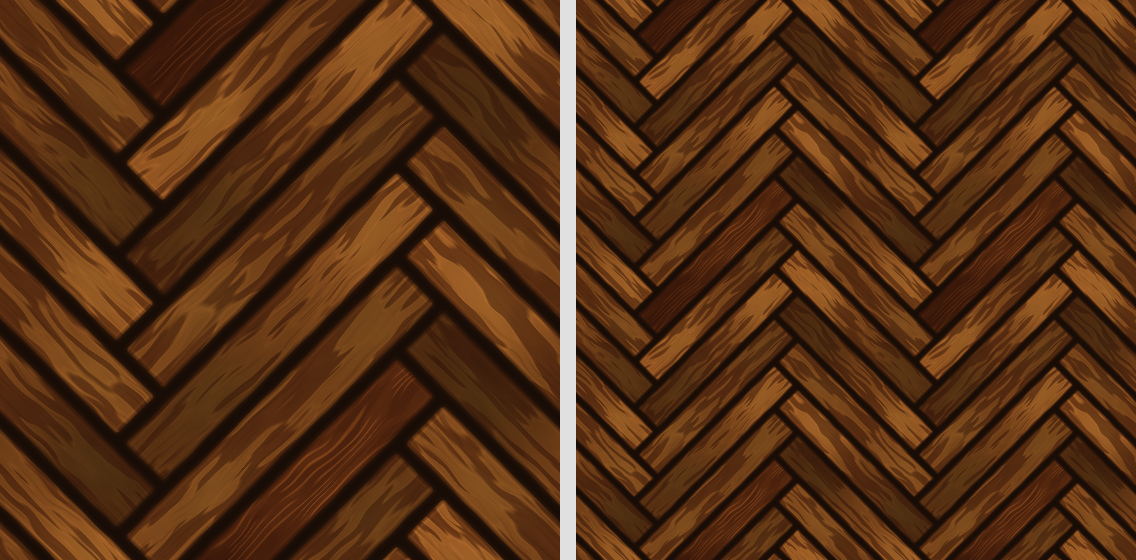
Left, the tile; right, the same tile 2 across and 2 down.
Write a Shadertoy shader that draws this pattern.

```glsl
// Herringbone parquet of hand-painted wooden planks with streaky grain and dark gaps.
#define PLANKS 6.0         // planks per column, also plank length over width
#define GAP 0.095          // half gap, in plank widths
#define CORNER 0.06        // corner radius
#define WOBBLE 0.025       // unevenness of the plank edges
#define BEND 0.16          // sideways drift of the grain
#define STREAKS 11.0       // broad streaks across a plank
#define FINE_LINES 9.0     // thin lines across a plank
#define STREAK_DEPTH 0.44  // darkening by the streaks
#define WOOD_DARK vec3(0.14, 0.07, 0.03)
#define WOOD_LIGHT vec3(0.66, 0.39, 0.16)
#define GAP_COLOR vec3(0.095, 0.05, 0.025)

// Brightness at the left and right end of each plank: rising ones, then falling ones
const vec2 TONES[12] = vec2[12](
    vec2(0.64, 0.50), vec2(0.34, 0.86), vec2(0.82, 0.48),
    vec2(0.20, 0.42), vec2(0.64, 0.60), vec2(0.38, 0.82),
    vec2(0.68, 0.64), vec2(0.30, 0.86), vec2(0.88, 0.30),
    vec2(0.62, 0.70), vec2(0.30, 0.82), vec2(0.88, 0.36));

float hash(vec2 p) {
    vec3 q = fract(p.xyx * 0.1031);
    q += dot(q, q.yzx + 33.33);
    return fract((q.x + q.y) * q.z);
}

float noise(vec2 p) {
    vec2 i = floor(p), f = fract(p);
    f = f * f * (3.0 - 2.0 * f);
    return mix(mix(hash(i), hash(i + vec2(1, 0)), f.x),
               mix(hash(i + vec2(0, 1)), hash(i + vec2(1, 1)), f.x), f.y);
}

float bump(float x, float center, float width) {
    float t = (x - center) / width;
    return exp(-t * t);
}

float roundedBox(vec2 p, vec2 halfSize, float radius) {
    vec2 q = abs(p) - halfSize + radius;
    return length(max(q, 0.0)) + min(max(q.x, q.y), 0.0) - radius;
}

// Finds the plank at a point: xy = along and across it, z = its index
vec3 herringbone(vec2 uv) {
    vec2 p = vec2(uv.x + uv.y, uv.y - uv.x) * PLANKS + vec2(0.5, 0.0);
    vec2 cell = floor(p), f = p - cell;
    float stepAlong = floor(mod(cell.x - cell.y - 4.0 + 0.5, 2.0 * PLANKS));
    if (stepAlong < PLANKS)
        return vec3(stepAlong + f.x, f.y, floor(mod(cell.y + 0.5, PLANKS)));
    return vec3(stepAlong - PLANKS + 1.0 - f.y, f.x,
                PLANKS + floor(mod(cell.x + 0.5, PLANKS)));
}

vec3 woodColor(float v) {
    v = clamp(v, 0.0, 1.15);
    return mix(WOOD_DARK, WOOD_LIGHT, v) - v * (1.0 - v) * vec3(0.0, 0.03, 0.05);
}

vec3 plankColor(vec2 p, int index, float edge) {
    vec2 seed = vec2(17.0, 41.0) * float(index + 1);

    // Bent grain coordinate
    float drift = noise(vec2(p.x * 0.9, p.y * 1.5) + seed) - 0.5;
    float ripple = noise(vec2(p.x * 2.6, p.y * 4.0) + seed + 7.0) - 0.5;
    float y = p.y + BEND * drift + 0.06 * ripple;

    // Pale worn patches near both ends, dense grain in the middle
    float patches = (bump(p.x, 1.5, 0.75) + bump(p.x, 5.0, 0.7)) * bump(y, 0.5, 0.34);
    float middle = bump(p.x, 3.3, 1.0);

    // Tapered streaks with a lighter rim
    float n = 0.68 * noise(vec2(p.x * 1.2, y * STREAKS) + seed + 3.0)
            + 0.32 * noise(vec2(p.x * 2.4, y * STREAKS * 2.1) + seed + 11.0);
    float level = 0.49 + 0.15 * patches - 0.05 * middle;
    float streak = smoothstep(level - 0.05, level + 0.06, n);
    float rim = bump(n, level - 0.07, 0.035);

    // Thin broken lines along the grain
    float contour = y * FINE_LINES + 1.6 * noise(vec2(p.x * 0.8, y * 5.0) + seed + 23.0);
    float line = 1.0 - smoothstep(0.06, 0.2, abs(fract(contour) - 0.5));
    line *= smoothstep(0.3, 0.6, noise(vec2(p.x * 1.7, y * 8.0) + seed + 31.0));

    vec2 ends = TONES[index];
    float tone = mix(ends.x, ends.y, smoothstep(1.5, 4.8, p.x));
    tone = mix(tone, 0.58, 0.6 * middle);

    float v;
    vec3 tint = vec3(0.0);
    if (index == 3) { // one plank has pale lines on smooth dark wood
        v = tone * (0.75 - 0.15 * streak) + (0.1 + 0.4 * tone) * line;
        tint = vec3(0.02, -0.015, -0.005);
    } else {
        v = tone * (1.0 - STREAK_DEPTH * streak + 0.1 * rim);
        v *= 1.0 - 0.16 * line * (1.0 - 0.8 * patches);
        v += 0.05 * patches;
        tint = vec3(-0.01, 0.012, 0.004) * patches + vec3(0.015, -0.006, 0.0) * streak;
    }
    v += 0.05 * (noise(p * vec2(3.0, 7.0) + seed) - 0.5);

    // Dark worn border and a faint bevel line inside it
    v *= mix(0.55, 1.0, smoothstep(0.0, 0.07, edge));
    v += 0.12 * tone * bump(edge, 0.06, 0.018);
    return woodColor(v) + tint;
}

void mainImage(out vec4 fragColor, in vec2 fragCoord) {
    vec3 plank = herringbone(fragCoord / iResolution.xy);
    int index = int(plank.z + 0.5);

    float d = roundedBox(plank.xy - vec2(0.5 * PLANKS, 0.5),
                         vec2(0.5 * PLANKS, 0.5) - GAP, CORNER);
    d += WOBBLE * (noise(plank.xy * 3.0 + plank.z * 13.0) - 0.5);
    float pixel = PLANKS * sqrt(2.0) / min(iResolution.x, iResolution.y);

    vec3 gap = mix(WOOD_DARK, GAP_COLOR, smoothstep(0.0, 0.07, d));
    vec3 wood = plankColor(plank.xy, index, -d);
    fragColor = vec4(mix(wood, gap, smoothstep(-pixel, pixel, d)), 1.0);
}
```
